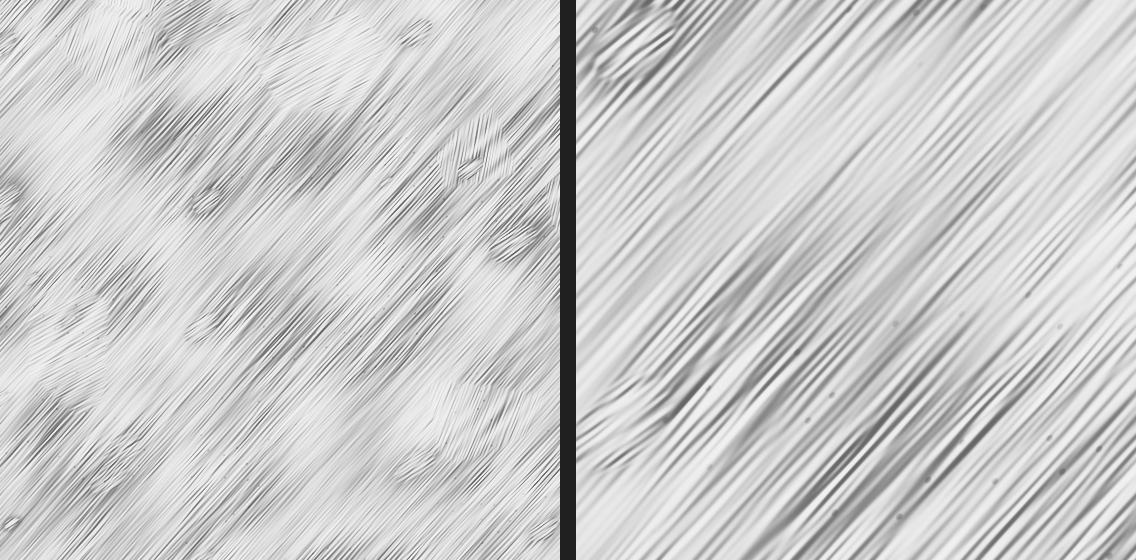
Left, the full canvas; right, a detail of the centre.
A WebGL 2 fragment shader for this texture:

```glsl
#version 300 es
precision highp float;

uniform vec2 u_resolution;
out vec4 fragColor;

const float TAU = 6.2831853;
const float GRAIN_ANGLE = 0.84;               // main stroke direction
const vec2 FINE_CELL = vec2(0.05, 0.0125);    // stroke packet: length, width
const float FINE_WAVES = 180.0;               // strokes per canvas height
const vec2 LONG_CELL = vec2(0.13, 0.009);
const float LONG_WAVES = 140.0;
const vec2 SMUDGE_CELL = vec2(0.075, 0.03);
const float SMUDGE_WAVES = 36.0;
const vec2 KNOT_STROKE_CELL = vec2(0.026, 0.008);
const float KNOT_WAVES = 180.0;
const float PATCH_GRID = 6.5;
const float PATCH_SHARE = 0.08;
const float KNOT_GRID = 6.0;
const float KNOT_SHARE = 0.5;
const vec2 KNOT_SIZE = vec2(0.011, 0.052);    // smallest, largest
const float SPECK_GRID = 36.0;
const float SPECK_SHARE = 0.35;
const float SPECK_RADIUS = 0.002;
const float PAPER = 0.985;
const float INK = 0.15;
const float INK_SPREAD = 0.8;
const float TONE_LIMIT = 1.75;

vec3 hash3(vec3 p) {
    p = fract(p * vec3(0.1031, 0.1030, 0.0973));
    p += dot(p, p.yxz + 33.33);
    return fract((p.xxy + p.yxx) * p.zyx);
}

// x runs along the direction, y across it
vec2 alongAcross(vec2 p, float angle) {
    float c = cos(angle), s = sin(angle);
    return vec2(c * p.x + s * p.y, c * p.y - s * p.x);
}

// Broad undulation from layered sines, roughly unit variance
float drift(vec2 p, float seed) {
    float sum = 0.0;
    for (int i = 0; i < 5; i++) {
        float k = float(i);
        float a = seed + 2.4 * k;
        vec2 dir = vec2(cos(a), sin(a));
        float bend = 1.2 * sin(dot(p, dir.yx) * 0.8 + a * 3.1);
        sum += sin(dot(p, dir) * (1.0 + 0.35 * k) + bend + a * 5.3);
    }
    return sum / 1.6;
}

// Cellular sum of wave packets, three per cell, roughly unit variance
float strokes(vec2 p, float angle, vec2 cell, float waves, float seed) {
    vec2 g = alongAcross(p, angle) / cell;
    vec2 id = floor(g);
    float sum = 0.0;
    for (int n = 0; n < 27; n++) {
        vec2 c = id + vec2(n % 3 - 1, (n / 3) % 3 - 1);
        vec3 h = hash3(vec3(c, seed + float(n / 9)));
        vec3 m = hash3(vec3(c, seed + 7.0 + float(n / 9)));
        vec2 d = g - c - h.xy;
        float window = max(0.0, 1.0 - dot(d, d));
        float across = d.y * cell.y + d.x * cell.x * (m.x - 0.5) * 0.06;
        sum += window * window * cos(TAU * (across * waves * mix(0.5, 1.25, h.z) + m.y));
    }
    return 1.03 * sum;
}

// Voronoi patches of turned grain: x = turn angle, y = coverage
vec2 turnedPatch(vec2 p) {
    vec2 g = p * PATCH_GRID, id = floor(g);
    float nearest = 9.0, second = 9.0;
    vec3 owner = vec3(0.0);
    for (int n = 0; n < 9; n++) {
        vec2 c = id + vec2(n % 3 - 1, n / 3 - 1);
        float d = length(g - c - hash3(vec3(c, 3.0)).xy);
        if (d < nearest) {
            second = nearest;
            nearest = d;
            owner = hash3(vec3(c, 5.0));
        } else second = min(second, d);
    }
    float turn = (owner.y < 0.5 ? -1.0 : 1.0) * mix(0.25, 0.6, owner.z);
    float cover = step(owner.x, PATCH_SHARE) * smoothstep(0.02, 0.2, second - nearest);
    return vec2(turn, cover);
}

// Oval knots: x = dark rim and halo, y = inside
vec2 knots(vec2 p) {
    vec2 id = floor(p * KNOT_GRID), result = vec2(0.0);
    for (int n = 0; n < 9; n++) {
        vec2 c = id + vec2(n % 3 - 1, n / 3 - 1);
        vec3 h = hash3(vec3(c, 13.0)), m = hash3(vec3(c, 19.0));
        float size = mix(KNOT_SIZE.x, KNOT_SIZE.y, m.x);
        vec2 d = alongAcross(p - (c + h.xy) / KNOT_GRID, GRAIN_ANGLE - 0.3 * m.y);
        float r = length(d / (size * vec2(1.0, 0.6)));
        r += 0.06 * sin(3.0 * atan(d.y, d.x + 1e-6) + TAU * m.z);
        float rim = r - 0.9;
        float halo = exp(-rim * rim * (rim > 0.0 ? 4.0 : 6.0));
        float strength = step(h.z, KNOT_SHARE) * mix(0.35, 1.0, m.z);
        result = max(result, strength * vec2(halo, 1.0 - smoothstep(0.8, 1.05, r)));
    }
    return result;
}

float specks(vec2 p) {
    vec2 g = alongAcross(p, GRAIN_ANGLE) * SPECK_GRID;
    vec3 h = hash3(vec3(floor(g), 23.0));
    vec2 d = (fract(g) - mix(vec2(0.2), vec2(0.8), h.xy)) / SPECK_GRID;
    float r = length(d * vec2(0.7, 1.0)) / SPECK_RADIUS;
    return step(h.z, SPECK_SHARE) * (1.0 - smoothstep(0.4, 1.1, r));
}

void main() {
    vec2 p = gl_FragCoord.xy / u_resolution.y;
    vec2 q = alongAcross(p, GRAIN_ANGLE);
    vec2 bent = p + 0.0012 * vec2(drift(p * 6.0, 1.0), drift(p * 6.0, 4.0));

    // Where the strokes are bold and where they fade
    vec2 zone = alongAcross(p, GRAIN_ANGLE - 0.3);
    float bold = smoothstep(-1.1, 1.0, drift(zone * vec2(9.0, 14.0), 2.0));
    float clump = max(0.3, 1.0 + 0.35 * drift(q * vec2(22.0, 50.0), 8.0));
    float shade = 0.34 * drift(q * vec2(11.0, 20.0), 6.0) + 0.5 * (bold - 0.6);

    // Main grain of short and long strokes, turned inside patches
    float shortLines = strokes(bent, GRAIN_ANGLE, FINE_CELL, FINE_WAVES, 31.0);
    float longLines = strokes(bent, GRAIN_ANGLE, LONG_CELL, LONG_WAVES, 101.0);
    float fine = 0.72 * shortLines * clump + 0.55 * longLines;
    vec2 turn = turnedPatch(bent);
    float turned = strokes(bent, GRAIN_ANGLE + turn.x, FINE_CELL, FINE_WAVES, 47.0);
    float smudge = strokes(bent, GRAIN_ANGLE, SMUDGE_CELL, SMUDGE_WAVES, 61.0);
    float tone = mix(fine * mix(0.45, 1.0, bold), turned * 0.7 - 0.3, turn.y);
    tone += shade + 0.42 * smudge * mix(0.5, 1.0, bold);

    // Knots and specks
    vec2 knot = knots(bent);
    float core = strokes(bent, GRAIN_ANGLE - 0.2, KNOT_STROKE_CELL, KNOT_WAVES, 79.0);
    tone = mix(tone, 1.3 * core - 0.2, knot.y) + 1.1 * knot.x;
    tone += 1.1 * specks(bent) * bold;

    float inked = TONE_LIMIT * tanh(tone / TONE_LIMIT);
    float value = PAPER - INK * exp(INK_SPREAD * inked);
    fragColor = vec4(vec3(clamp(value, 0.0, 1.0)), 1.0);
}
```
